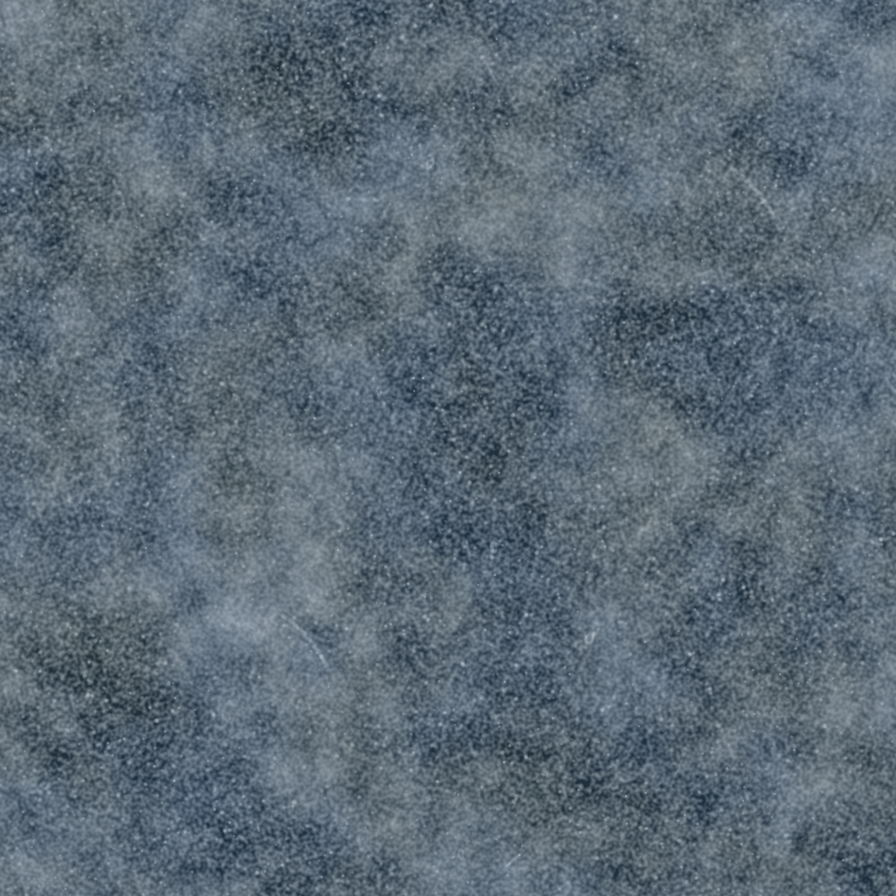
A WebGL 1 fragment shader for this texture:

```glsl
precision highp float;
// Worn blue-grey stone: soft clouds and blotches under fine grain and pale
// specks, with a few dark stains, mineral flecks, scratches and curved scuffs.
// Every layer adds to one tone, which runs from slate to pale steel.

uniform vec2 u_resolution;

vec2 hash2(vec2 p) {
  vec3 q = fract(p.xyx * vec3(0.1031, 0.1030, 0.0973));
  q += dot(q, q.yzx + 33.33);
  return fract((q.xx + q.yz) * q.zy);
}

float cornerSlope(vec2 cell, vec2 offset) {
  float angle = 6.2832 * hash2(cell).x;
  return dot(vec2(cos(angle), sin(angle)), offset);
}

float gradientNoise(vec2 p) {
  vec2 cell = floor(p), f = fract(p), e = vec2(1.0, 0.0);
  vec2 u = f * f * f * (f * (f * 6.0 - 15.0) + 10.0);
  float low = mix(cornerSlope(cell, f), cornerSlope(cell + e, f - e), u.x);
  float high = mix(cornerSlope(cell + e.yx, f - e.yx),
                   cornerSlope(cell + e.xx, f - e.xx), u.x);
  return mix(low, high, u.y);
}

mat2 rotation(float angle) {
  float c = cos(angle), s = sin(angle);
  return mat2(c, s, -s, c);
}

float fbm(vec2 p) {
  float sum = 0.0, amplitude = 1.0;
  for (int i = 0; i < 4; i++) {
    sum += amplitude * gradientNoise(p);
    p = rotation(0.65) * p * 2.03 + 17.3;
    amplitude *= 0.55;
  }
  return sum;
}

// Jittered pale dots, most of them faint
float specks(vec2 p) {
  vec2 cell = floor(p);
  float sum = 0.0;
  for (int y = -1; y <= 1; y++) {
    for (int x = -1; x <= 1; x++) {
      vec2 c = cell + vec2(float(x), float(y));
      vec2 look = hash2(c + 71.0);
      float radius = 0.25 + 0.3 * look.x;
      float dist = length(p - c - hash2(c));
      sum += pow(look.y, 4.0) * (1.0 - smoothstep(0.1, radius, dist));
    }
  }
  return sum;
}

// Soft dark stains with ragged rims
float stains(vec2 p) {
  float sum = 0.0;
  vec2 ragged = p + 0.012 * vec2(fbm(p * 38.0), fbm(p * 38.0 + 50.0));
  for (int i = 0; i < 8; i++) {
    vec2 seed = vec2(float(i) * 13.7, 5.0);
    vec2 size = 0.010 + 0.016 * hash2(seed + 40.0);
    float dist = length((ragged - hash2(seed)) / size);
    sum += (0.4 + 0.6 * hash2(seed + 90.0).x) * (1.0 - smoothstep(0.3, 1.3, dist));
  }
  return sum;
}

// Small oval flecks with brighter rims
float flecks(vec2 p) {
  float sum = 0.0;
  vec2 wobble = 0.002 * vec2(gradientNoise(p * 90.0), gradientNoise(p * 90.0 + 9.0));
  for (int i = 0; i < 14; i++) {
    vec2 seed = vec2(float(i) * 9.1, 23.0);
    vec2 look = hash2(seed + 60.0);
    vec2 d = rotation(look.x - 0.5) * (p + wobble - hash2(seed));
    float dist = length(d / vec2(0.6, 1.0)) / (0.004 + 0.008 * look.y);
    float rim = 1.0 - smoothstep(0.1, 0.45, abs(dist - 0.8));
    sum += (0.4 + 0.6 * look.x) * (0.7 * rim + 0.3 * (1.0 - smoothstep(0.6, 1.1, dist)));
  }
  return sum;
}

// Thin straight scratches and two wider arcs, all fading at the ends
float scratches(vec2 p) {
  float sum = 0.0;
  for (int i = 0; i < 9; i++) {
    vec2 seed = vec2(float(i) * 7.3, 47.0);
    vec2 look = hash2(seed + 30.0);
    vec2 d = rotation(3.1416 * look.x) * (p - hash2(seed));
    float along = 1.0 - smoothstep(0.2, 1.0, abs(d.x) / (0.015 + 0.025 * look.y));
    sum += 0.5 * along * (1.0 - smoothstep(0.0004, 0.0022, abs(d.y)));
  }
  for (int i = 0; i < 2; i++) {
    vec2 d = p - vec2(0.73, 0.69) + 0.5 * float(i);
    float sweep = abs(atan(d.y, d.x) - 0.72);
    float width = 0.0042 - 0.003 * sweep;
    float line = 1.0 - smoothstep(0.0008, width, abs(length(d) - 0.15));
    sum += 0.85 * line * (1.0 - smoothstep(0.2, 0.42, sweep));
  }
  return sum * (0.75 + 0.8 * gradientNoise(p * 140.0));
}

void main() {
  vec2 p = gl_FragCoord.xy / min(u_resolution.x, u_resolution.y);

  // Broad weathering
  float clouds = fbm(p * 4.5 + 3.0);
  float blotches = fbm(p * 21.0 + 31.0);
  float tone = 0.40 + 0.50 * clouds + 0.42 * blotches;

  // Grain is crisper in the dark, worn patches
  float grit = clamp(1.0 - 0.7 * clouds - 0.3 * blotches, 0.6, 1.5);
  float grain = 0.62 * gradientNoise(rotation(0.5) * p * 207.0)
              + 0.48 * gradientNoise(rotation(1.1) * p * 113.0 + 19.0);
  tone += grit * (grain + 0.55 * specks(rotation(0.3) * p * 135.0));

  // Marks
  tone += 0.45 * flecks(p) + 0.55 * scratches(p) - 0.4 * stains(p);

  vec3 slate = vec3(0.24, 0.30, 0.35);
  vec3 paleSteel = vec3(0.53, 0.58, 0.62);
  vec3 color = mix(slate, paleSteel, clamp(tone, -0.4, 1.5));
  color += vec3(0.020, 0.008, -0.025) * fbm(p * 6.0 + 80.0);
  gl_FragColor = vec4(color, 1.0);
}
```
